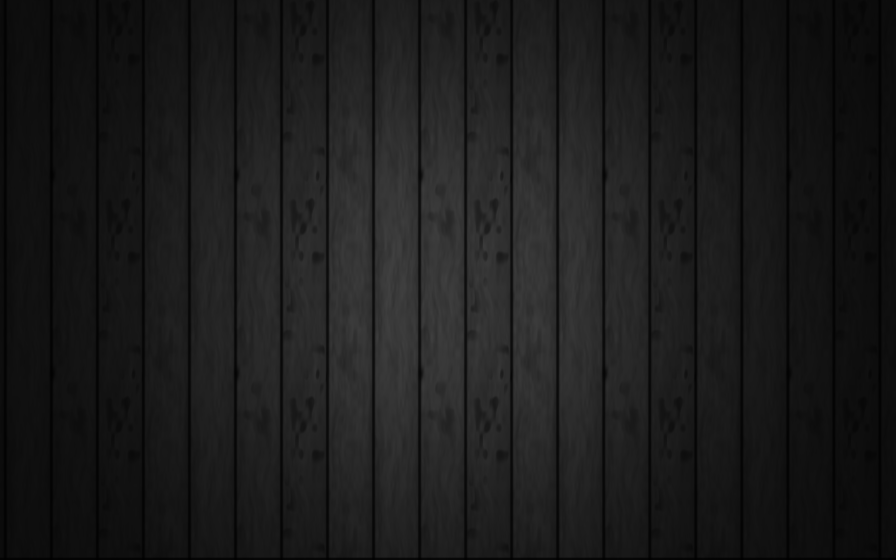
Write a WebGL 2 fragment shader that draws this texture.

```glsl
#version 300 es
precision highp float;
// Dark vertical wood planks with repeating grain, lit by a soft central glow.

uniform vec2 u_resolution;
out vec4 outColor;

// Lengths are fractions of the canvas height.
const float PLANK_WIDTH = 0.0822;
const float FIRST_SEAM = 0.0094;
const float TILE_HEIGHT = 0.354;
const float TILE_PLANKS = 4.0;
const vec4 PLANK_TONE = vec4(1.05, 1.02, 0.95, 1.03);
const vec4 PLANK_BLOTCH = vec4(0.08, 0.20, 0.42, 0.10);
const float SEAM_HALF_WIDTH = 0.0024;
const float SEAM_DEPTH = 0.68;
const float SHADOW_WIDTH = 0.007;
const float GRAIN_CONTRAST = 0.30;
const vec2 GLOW_CENTER = vec2(0.495, 0.495);
const float GLOW_RADIUS = 0.36;
const float AMBIENT = 0.040;
const float GLOW_GAIN = 0.180;
const vec2 KNOT_CENTER = vec2(0.0025, 0.333);
const vec2 KNOT_SIZE = vec2(0.005, 0.012);
const float BASE_EDGE = 0.004;

float hash(vec2 p) {
    return fract(sin(dot(p, vec2(127.1, 311.7))) * 43758.5453);
}

// Value noise whose rows repeat after the given count.
float wrappedNoise(vec2 p, float rows, float seed) {
    vec2 cell = floor(p);
    vec2 f = fract(p);
    f = f * f * (3.0 - 2.0 * f);
    float y0 = mod(cell.y, rows);
    float y1 = mod(cell.y + 1.0, rows);
    float x0 = cell.x + seed * 57.0;
    float low = mix(hash(vec2(x0, y0)), hash(vec2(x0 + 1.0, y0)), f.x);
    float high = mix(hash(vec2(x0, y1)), hash(vec2(x0 + 1.0, y1)), f.x);
    return mix(low, high, f.y);
}

// Noise stretched along the plank: columns across, rows along one tile.
float fibre(vec2 q, float columns, float rows, float seed) {
    return wrappedNoise(q * vec2(columns, rows), rows, seed);
}

float woodGrain(vec2 q, float kind, float blotchAmount) {
    float bend = fibre(q, 2.0, 5.0, kind + 1.0) - 0.5;
    vec2 warped = q + vec2(bend * 0.16, 0.0);
    float broad = fibre(warped, 6.0, 3.0, kind + 5.0) - 0.5;
    float streaks = fibre(warped, 13.0, 7.0, kind + 9.0) - 0.5;
    float fine = fibre(warped, 23.0, 24.0, kind + 13.0) - 0.5;
    float grain = 0.3 * broad + 0.5 * streaks + 0.45 * fine;

    // Dark fissures gather in some stretches of the plank.
    float patches = smoothstep(0.35, 0.75, fibre(q, 2.0, 4.0, kind + 17.0));
    float fissures = smoothstep(0.52, 0.82, fibre(warped, 8.0, 15.0, kind + 21.0));
    return (1.0 + GRAIN_CONTRAST * grain) * (1.0 - blotchAmount * patches * fissures);
}

void main() {
    vec2 p = gl_FragCoord.xy / u_resolution.y;
    float aspect = u_resolution.x / u_resolution.y;
    float pixel = 1.0 / u_resolution.y;

    // Plank coordinates
    float across = (p.x - FIRST_SEAM) / PLANK_WIDTH;
    float kind = mod(floor(across), TILE_PLANKS);
    int plank = int(kind + 0.5);
    vec2 q = vec2(fract(across), p.y / TILE_HEIGHT);
    float wood = PLANK_TONE[plank] * woodGrain(q, kind, PLANK_BLOTCH[plank]);

    // Seams, their shadows and a thin lit bevel
    float fromSeam = (fract(across + 0.5) - 0.5) * PLANK_WIDTH;
    float seamDistance = abs(fromSeam);
    float seam = 1.0 - smoothstep(SEAM_HALF_WIDTH - pixel, SEAM_HALF_WIDTH + pixel, seamDistance);
    float shadow = exp(-seamDistance / SHADOW_WIDTH);
    float bevel = exp(-pow((fromSeam - 0.006) / 0.002, 2.0));
    wood *= (1.0 - SEAM_DEPTH * seam) * (1.0 - 0.22 * shadow) * (1.0 + 0.10 * bevel);

    // One knot per tile beside a seam
    vec2 tile = vec2(PLANK_WIDTH * TILE_PLANKS, TILE_HEIGHT);
    vec2 knotOrigin = vec2(FIRST_SEAM + PLANK_WIDTH, 0.0) + KNOT_CENTER;
    vec2 toKnot = (fract((p - knotOrigin) / tile + 0.5) - 0.5) * tile / KNOT_SIZE;
    wood *= 1.0 - 0.6 * exp(-dot(toKnot, toKnot));

    // Central glow and darker outer edges
    vec2 toGlow = p - GLOW_CENTER * vec2(aspect, 1.0);
    float glow = exp(-dot(toGlow, toGlow) / (2.0 * GLOW_RADIUS * GLOW_RADIUS));
    float value = wood * (AMBIENT + GLOW_GAIN * glow);
    value *= mix(0.25, 1.0, smoothstep(BASE_EDGE - pixel, BASE_EDGE + pixel, p.y));

    outColor = vec4(vec3(value), 1.0);
}
```
